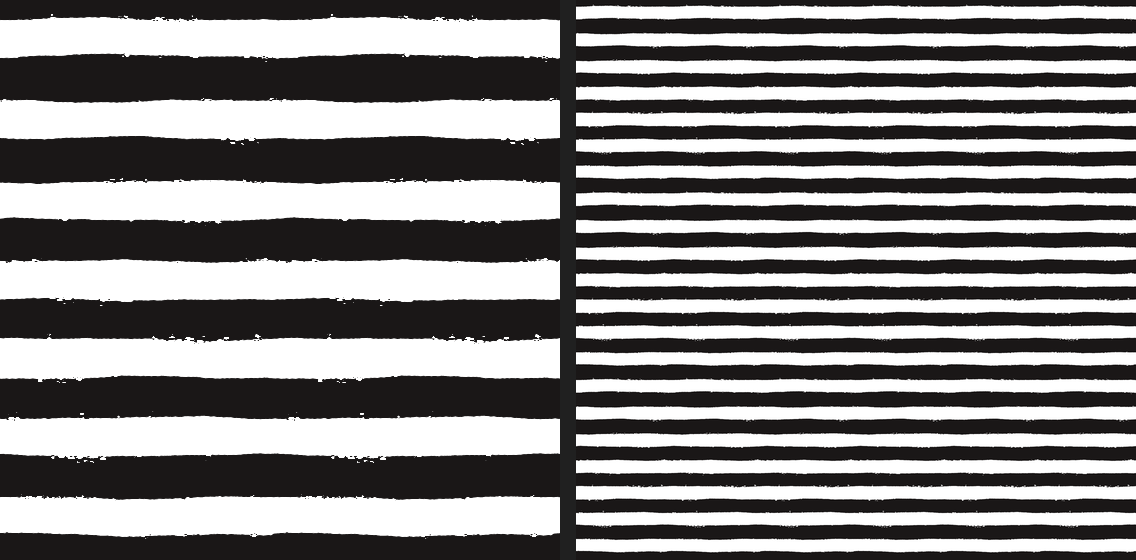
Left, the tile; right, the same tile 3 across and 3 down.
Reproduce this pattern procedurally as a three.js fragment shader.

```glsl
varying vec2 vUv;

const float TAU = 6.28319;
const float BANDS = 7.0;
const float REPEATS = 2.0;
const vec3 INK = vec3(0.10, 0.09, 0.09);
const vec3 PAPER = vec3(1.0);

float hash(vec2 p) {
  return fract(sin(dot(p, vec2(12.9898, 78.233))) * 43758.5);
}

// Layered sines, periodic over x = 0..1
float layeredSines(float x, float seed, float gain) {
  float sum = 0.0;
  float frequency = 1.0;
  float amplitude = 1.0;
  for (int i = 0; i < 5; i++) {
    float phase = hash(vec2(seed, frequency));
    sum += amplitude * sin(TAU * (frequency * x + phase));
    frequency *= 2.0;
    amplitude *= gain;
  }
  return sum;
}

// Distance to the nearest cell point; the grid wraps every "cells"
float cellular(vec2 uv, vec2 cells) {
  vec2 p = uv * cells;
  vec2 corner = floor(p);
  float nearest = 2.0;
  for (int j = -1; j <= 1; j++) {
    for (int i = -1; i <= 1; i++) {
      vec2 cell = corner + vec2(float(i), float(j));
      vec2 id = mod(cell, cells);
      vec2 point = cell + vec2(hash(id + 3.7), hash(id + 41.3));
      nearest = min(nearest, length(point - p));
    }
  }
  return nearest;
}

// One abrupt step per repeat, followed by a slow return
float brushStep(float x, float seed) {
  float t = fract(x + hash(vec2(seed, 5.0)));
  return smoothstep(0.0, 0.015, t) - t - 0.5 * (1.0 - step(0.0, t));
}

// Stretches of an edge where the brush ran dry
float dryness(float x, float seed) {
  float threshold = 0.45 + 0.9 * (hash(vec2(seed, 9.0)) - 0.4);
  return smoothstep(threshold, threshold + 0.8, layeredSines(x, seed + 31.0, 0.8));
}

// Signed depth inside the painted band, in canvas units
float bandDepth(vec2 uv) {
  float row = floor(uv.y * BANDS + 0.5);
  float band = mod(row, BANDS);
  float center = row / BANDS + 0.0027 + 0.0035 * cos(TAU * (band - 0.7) / BANDS);
  float halfWidth = 0.0378 + 0.0025 * cos(TAU * (band - 6.2) / BANDS);
  float offset = uv.y - center;
  float seed = band + BANDS * step(0.0, offset) + 1.0;

  // Hand-drawn outline
  vec2 tile = vec2(uv.x * REPEATS, uv.y);
  float depth = halfWidth - abs(offset);
  depth += 0.0021 * layeredSines(tile.x, seed, 0.5);
  depth += 0.0035 * hash(vec2(seed, 2.0)) * (brushStep(tile.x, seed) - 0.5);

  // Ragged fringe and torn nicks
  float dry = dryness(tile.x, seed);
  float grain = cellular(tile, vec2(64.0, 280.0));
  float nick = 1.0 - smoothstep(0.15, 0.42, cellular(tile, vec2(28.0, 130.0)));
  float nickDepth = mix(0.004, 0.014, pow(hash(vec2(seed, 7.0)), 3.0));
  depth += (0.45 - grain) * mix(0.0014, 0.0075, dry);
  return depth - dry * nick * nickDepth;
}

void main() {
  float ink = smoothstep(-0.001, 0.001, bandDepth(vUv));
  gl_FragColor = vec4(mix(PAPER, INK, ink), 1.0);
}
```
